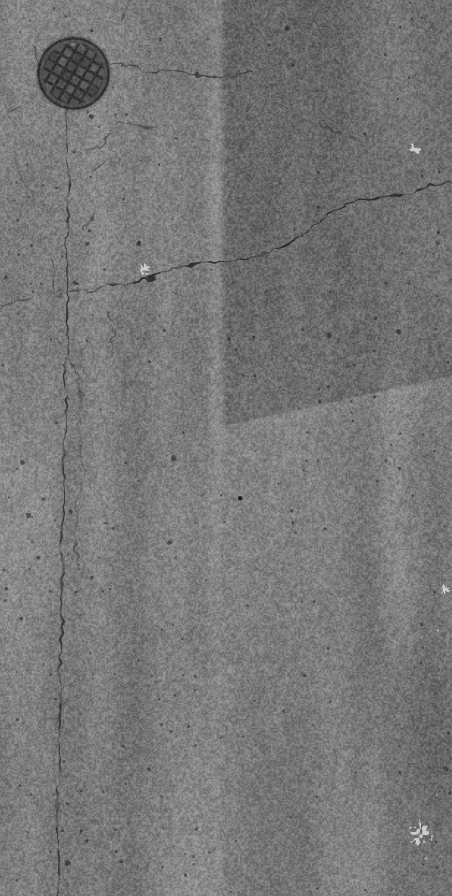
Give the GLSL for this texture, as a WebGL 2 fragment shader.

```glsl
#version 300 es
precision highp float;
// Worn grey asphalt with a darker repair patch, cracks, stains and a round iron cover.
uniform vec2 u_resolution;
out vec4 fragColor;

float hash(vec2 p) {
  vec3 q = fract(vec3(p.xyx) * vec3(0.1031, 0.1030, 0.0973));
  q += dot(q, q.yzx + 33.33);
  return fract((q.x + q.y) * q.z);
}

float noise(vec2 p) {
  vec2 cell = floor(p), f = fract(p);
  f = f * f * (3.0 - 2.0 * f);
  float low = mix(hash(cell), hash(cell + vec2(1, 0)), f.x);
  float high = mix(hash(cell + vec2(0, 1)), hash(cell + vec2(1, 1)), f.x);
  return mix(low, high, f.y);
}

// Ragged offset that bends straight lines into cracks
vec2 wobble(vec2 p, float amount) {
  vec2 coarse = vec2(noise(p * 36.0 + 7.0), noise(p * 36.0 + 61.0)) - 0.5;
  vec2 fine = vec2(noise(p * 150.0 + 23.0), noise(p * 150.0 + 91.0)) - 0.5;
  return amount * (coarse + 0.6 * fine);
}

float lineMask(float dist, float width, float soft) {
  return 1.0 - smoothstep(width - soft, width + soft, abs(dist));
}

float segment(vec2 p, vec2 a, vec2 b) {
  vec2 ab = b - a;
  return length(p - a - ab * clamp(dot(p - a, ab) / dot(ab, ab), 0.0, 1.0));
}

// Round specks, one per grid cell with the given chance
float specks(vec2 p, float count, float chance, float radius, float seed, float soft) {
  vec2 cell = floor(p * count);
  vec2 jitter = vec2(hash(cell + seed), hash(cell + seed + 17.0)) * 0.6 + 0.2;
  float r = radius * mix(0.5, 1.0, hash(cell + seed + 41.0));
  float d = length(p - (cell + jitter) / count) + (noise(p * 300.0) - 0.5) * r;
  return step(hash(cell + seed + 73.0), chance) * (1.0 - smoothstep(r - soft, r + soft, d));
}

// Slow tone changes: wheel streaks, seam and the repair patch
float roadTone(vec2 p, float soft) {
  float tone = 0.492 + 0.075 * (noise(p * vec2(27.0, 2.5)) - 0.5);
  tone += 0.05 * (noise(p * vec2(9.0, 5.0) + 30.0) - 0.5);
  tone += 0.035 * (noise(p * vec2(55.0, 14.0) + 70.0) - 0.5);
  float seam = smoothstep(0.243, 0.255, p.x);
  float patchEdge = p.y - 0.525 - 0.223 * (p.x - 0.254);
  float upper = smoothstep(-soft, soft, patchEdge);
  tone -= seam * mix(0.016, 0.074, upper);
  tone += 0.03 * seam * (1.0 - upper) * exp(-abs(patchEdge) * 14.0);
  float band = exp(-pow((p.x - 0.241) / 0.009, 2.0));
  tone += band * mix(0.018, 0.06, smoothstep(0.35, 0.65, p.y));
  return tone - 0.075 * smoothstep(0.44, 0.49, p.x) * (1.0 - smoothstep(0.15, 0.32, p.y));
}

// Darkness of all cracks
float cracks(vec2 p, float soft) {
  vec2 q = p + wobble(p, 0.011), gentle = p + wobble(p, 0.006);
  float width = 0.0011 * mix(0.3, 1.4, noise(p * 80.0 + 5.0));
  float broken = mix(0.45, 1.0, smoothstep(0.25, 0.6, noise(p * 110.0 + 33.0)));
  float along = gentle.x - 0.065 - 0.010 * smoothstep(0.0, 0.75, p.y);
  float dark = 0.75 * lineMask(along, width, soft) * step(p.y, 0.878);
  float across = q.y - 0.66 - 0.19 * p.x - 0.04 * smoothstep(0.27, 0.42, p.x);
  float opened = smoothstep(0.09, 0.16, p.x);
  dark = max(dark, mix(0.45, 0.85, opened) * lineMask(across, width * mix(0.8, 1.2, opened), soft));
  float side = segment(q, vec2(0.12, 0.926), vec2(0.28, 0.917));
  dark = max(dark, 0.6 * lineMask(side, width, soft));
  dark = max(dark, 0.5 * lineMask(segment(q, vec2(0.36, 0.867), vec2(0.398, 0.842)), width, soft));
  dark = max(dark, 0.35 * lineMask(segment(q, vec2(0.09, 0.61), vec2(0.088, 0.36)), width, soft));
  // Hairline branches around the long crack
  for (int i = 0; i < 13; i++) {
    float k = float(i);
    vec2 start = vec2(0.02 + 0.12 * hash(vec2(k, 3.0)), 0.62 + 0.03 * k);
    float angle = 6.283 * hash(vec2(k, 9.0));
    vec2 tip = start + vec2(0.7 * cos(angle), sin(angle)) * mix(0.03, 0.075, hash(vec2(k, 15.0)));
    dark = max(dark, 0.45 * lineMask(segment(q, start, tip), width * 0.9, soft));
  }
  return dark * broken;
}

// Iron cover in units of its radius: rim, groove and tilted waffle grid
float coverTone(vec2 p, float soft) {
  float r = length(p);
  vec2 grid = mat2(0.86, 0.5, -0.5, 0.86) * p * 3.6;
  vec2 edge = abs(fract(grid) - 0.5);
  float stud = 1.0 - smoothstep(0.36 - soft * 3.0, 0.36 + soft * 3.0, max(edge.x, edge.y));
  float tone = mix(0.2, 0.27 + 0.1 * hash(floor(grid) + 50.0), stud);
  tone += 0.2 * step(0.85, hash(floor(grid) + 80.0)) * lineMask(length(edge), 0.2, soft * 3.0);
  tone = mix(tone, 0.32, lineMask(r - 0.89, 0.05, soft));
  return mix(tone, 0.2, lineMask(r - 0.98, 0.05, soft));
}

void main() {
  vec2 p = gl_FragCoord.xy / u_resolution.y;
  float soft = 0.7 / u_resolution.y;
  float tone = roadTone(p, soft * 2.0);

  // Aggregate grain
  float grain = 0.075 * (noise(p * vec2(300.0, 230.0)) - 0.5) + 0.16 * (noise(p * 610.0 + 11.0) - 0.5);
  tone += grain;

  // Pits, stains and cracks
  tone *= 1.0 - 0.4 * specks(p, 75.0, 0.09, 0.0017, 5.0, soft);
  tone *= 1.0 - 0.45 * specks(p, 17.0, 0.13, 0.0028, 29.0, soft * 1.5);
  tone *= 1.0 - 0.75 * lineMask(length(p - vec2(0.268, 0.444)), 0.0025, soft);
  tone = mix(tone, 0.13, cracks(p, soft));

  // Pale splatters and chips along the right edge
  const vec3 splatters[4] = vec3[4](vec3(0.463, 0.835, 0.007), vec3(0.469, 0.070, 0.014),
    vec3(0.496, 0.342, 0.006), vec3(0.161, 0.699, 0.007));
  for (int i = 0; i < 4; i++) {
    vec2 d = p - splatters[i].xy;
    float ragged = splatters[i].z * mix(0.3, 1.2, noise(normalize(d + 1e-5) * 4.0 + float(i) * 9.0 + 20.0));
    float blot = 1.0 - smoothstep(ragged - soft, ragged + soft, length(d));
    tone = mix(tone, 0.8, blot * smoothstep(0.3, 0.6, noise(p * 300.0 + 40.0)));
  }
  float edgeZone = smoothstep(0.44, 0.48, p.x) * (1.0 - smoothstep(0.3, 0.4, p.y));
  tone += 0.2 * edgeZone * specks(p, 60.0, 0.12, 0.0018, 63.0, soft);

  // Cover with a soft shadow around it
  const float coverRadius = 0.0405;
  vec2 local = (p - vec2(0.082, 0.918)) / coverRadius;
  float localSoft = soft / coverRadius, r = length(local);
  tone *= 1.0 - 0.15 * (1.0 - smoothstep(1.0, 1.1, r));
  float cover = coverTone(local, localSoft) + 0.6 * grain;
  tone = mix(tone, cover, 1.0 - smoothstep(1.0 - localSoft, 1.0 + localSoft, r));
  fragColor = vec4(vec3(clamp(tone, 0.0, 1.0)), 1.0);
}
```
